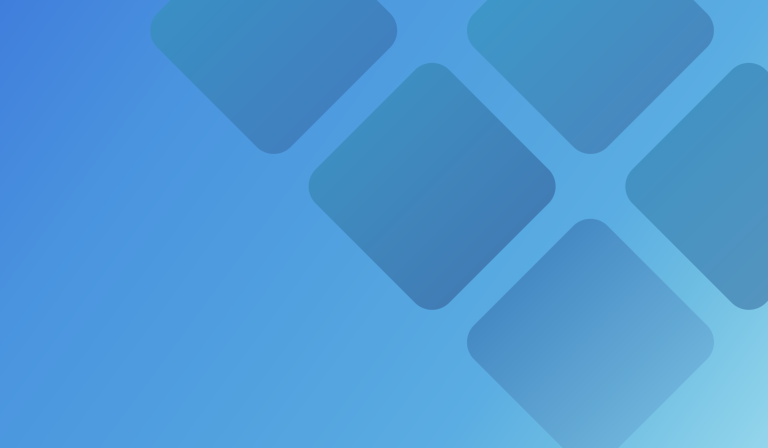
Reproduce this background procedurally as a WebGL 2 fragment shader.

```glsl
#version 300 es
precision highp float;

uniform vec2 u_resolution;
out vec4 outColor;

const vec2 FIRST_TILE = vec2(0.611, 0.932);
const vec2 TILE_STEP = vec2(0.3535, -0.348);
const float TILE_HALF = 0.2107;
const float CORNER_RADIUS = 0.054;

// Start and end colours of the tiles, one diagonal after the other
const vec3 TILE_START[6] = vec3[6](
    vec3(0.227, 0.560, 0.768), vec3(0.243, 0.557, 0.757), vec3(0.272, 0.540, 0.768),
    vec3(0.243, 0.590, 0.784), vec3(0.259, 0.573, 0.765), vec3(0.259, 0.573, 0.765));
const vec3 TILE_END[6] = vec3[6](
    vec3(0.255, 0.500, 0.750), vec3(0.255, 0.486, 0.710), vec3(0.425, 0.700, 0.855),
    vec3(0.278, 0.535, 0.750), vec3(0.330, 0.580, 0.750), vec3(0.330, 0.580, 0.750));

float ramp(float from, float to, float t) {
    return clamp((t - from) / (to - from), 0.0, 1.0);
}

// Diagonal sweep from deep blue to pale cyan
vec3 backdrop(vec2 uv) {
    float t = dot(vec2(uv.x, 1.0 - uv.y), vec2(0.70, 0.30));
    vec3 color = mix(vec3(0.250, 0.494, 0.863), vec3(0.290, 0.580, 0.873), ramp(0.0, 0.22, t));
    color = mix(color, vec3(0.314, 0.624, 0.873), ramp(0.22, 0.45, t));
    color = mix(color, vec3(0.353, 0.678, 0.886), ramp(0.45, 0.70, t));
    color = mix(color, vec3(0.424, 0.737, 0.886), ramp(0.70, 0.82, t));
    return mix(color, vec3(0.580, 0.839, 0.925), ramp(0.82, 1.0, t));
}

float roundedSquare(vec2 p, float halfSide, float radius) {
    vec2 q = abs(p) - halfSide + radius;
    return length(max(q, 0.0)) + min(max(q.x, q.y), 0.0) - radius;
}

vec2 rotateEighth(vec2 p) {
    return vec2(p.x - p.y, p.x + p.y) * inversesqrt(2.0);
}

void main() {
    vec2 uv = gl_FragCoord.xy / u_resolution;
    vec2 p = gl_FragCoord.xy / u_resolution.y;
    float pixel = 1.0 / u_resolution.y;
    vec3 color = backdrop(uv);

    // Two diagonals of rounded diamonds
    for (int row = 0; row < 2; row++) {
        for (int i = 0; i < 3; i++) {
            vec2 center = FIRST_TILE + float(i) * TILE_STEP
                        + float(row) * vec2(2.0 * TILE_STEP.x, 0.0);
            vec2 local = rotateEighth(p - center);
            float dist = roundedSquare(local, TILE_HALF, CORNER_RADIUS);
            float shade = ramp(-TILE_HALF, TILE_HALF, local.x);
            int tile = row * 3 + i;
            vec3 tint = mix(TILE_START[tile], TILE_END[tile], shade);
            color = mix(color, tint, 1.0 - smoothstep(-0.75 * pixel, 0.75 * pixel, dist));
        }
    }

    outColor = vec4(color, 1.0);
}
```
